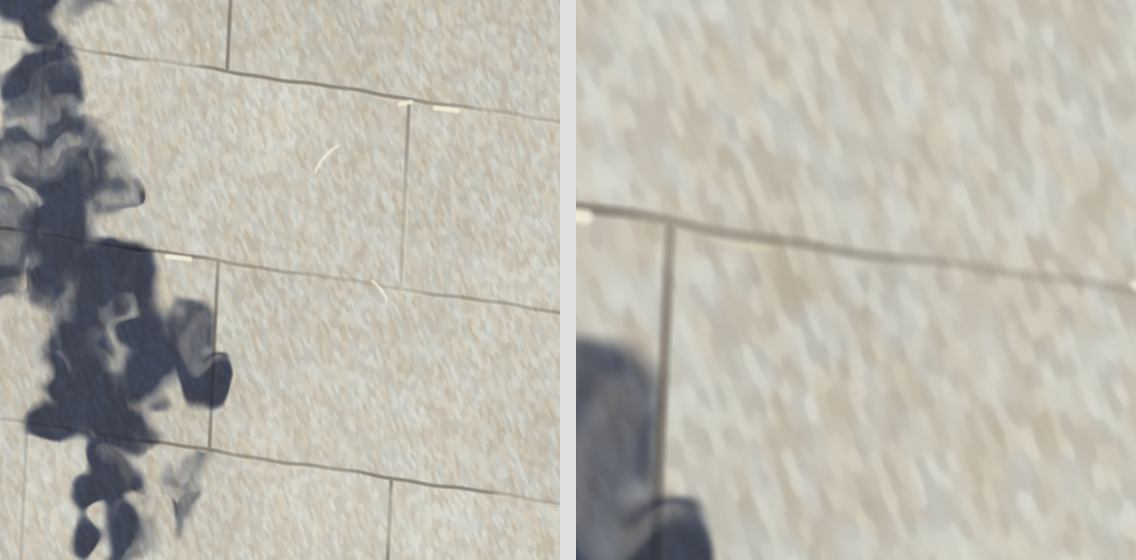
Left: the whole. Right: its middle third, enlarged.
A Shadertoy shader for this texture:

```glsl
// Sunlit stone paving in a tilted running bond, with soft leaf shadow and pale litter.

const vec2 SLAB = vec2(0.655, 0.341);        // slab length and course height
const vec2 SKEW = vec2(0.047, 0.151);        // lean of upright and course joints
const vec2 ORIGIN = vec2(0.084, 0.066);      // first joint crossing, from top left
const float JOINT_WIDTH = 0.0032;
const float EDGE_BLUR = 0.0028;
const vec2 GRAIN_SCALE = vec2(165.0, 70.0);
const float GRAIN_TILT = 0.35;
const float LEAF_SCALE = 15.0;
const float LEAF_WARP = 0.075;

const vec3 STONE_PALE = vec3(0.83, 0.82, 0.77);
const vec3 STONE_DULL = vec3(0.73, 0.71, 0.66);
const vec3 JOINT_COLOUR = vec3(0.50, 0.47, 0.42);
const vec3 SAND_COLOUR = vec3(0.86, 0.82, 0.73);
const vec3 LITTER_COLOUR = vec3(0.96, 0.94, 0.86);
const vec3 SHADE_TINT = vec3(0.33, 0.36, 0.46);

// Leaf clumps: centre, radii
const vec4 CLUMPS[11] = vec4[11](
    vec4(0.08, 0.99, 0.14, 0.06), vec4(0.09, 0.84, 0.065, 0.11),
    vec4(0.08, 0.68, 0.13, 0.13), vec4(0.06, 0.54, 0.14, 0.07),
    vec4(0.20, 0.48, 0.11, 0.08), vec4(0.19, 0.36, 0.15, 0.10),
    vec4(0.355, 0.36, 0.04, 0.09), vec4(0.18, 0.245, 0.13, 0.045),
    vec4(0.205, 0.09, 0.055, 0.14), vec4(0.325, 0.10, 0.05, 0.08),
    vec4(0.20, 0.65, 0.035, 0.04));

// Litter: centre, half length, angle
const vec4 LITTER[5] = vec4[5](
    vec4(0.319, 0.540, 0.020, -0.10), vec4(0.797, 0.805, 0.020, -0.12),
    vec4(0.724, 0.816, 0.010, 0.20), vec4(0.680, 0.483, 0.020, -0.90),
    vec4(0.580, 0.720, 0.030, 0.85));

vec2 hash2(vec2 p) {
    vec3 q = fract(p.xyx * vec3(0.1031, 0.1030, 0.0973));
    q += dot(q, q.yzx + 33.33);
    return fract((q.xx + q.yz) * q.zy);
}

// Smooth cellular noise: random cell values blended by distance to each cell point
float cellNoise(vec2 p) {
    vec2 cell = floor(p), f = p - cell;
    float total = 0.0, weight = 0.0;
    for (int j = -1; j <= 1; j++)
    for (int i = -1; i <= 1; i++) {
        vec2 offset = vec2(i, j);
        vec2 h = hash2(cell + offset + 60.0);
        vec2 d = offset + 0.15 + 0.7 * h - f;
        float w = exp(-5.0 * dot(d, d));
        total += w * fract(h.x * 7.3 + h.y * 13.7);
        weight += w;
    }
    return total / weight;
}

mat2 rotation(float a) {
    return mat2(cos(a), -sin(a), sin(a), cos(a));
}

float band(float d, float halfWidth) {
    float blur = max(EDGE_BLUR, 1.0 / iResolution.y);
    return 1.0 - smoothstep(halfWidth - blur, halfWidth + blur, abs(d));
}

vec3 stone(vec2 p, vec2 slabId) {
    vec2 g = rotation(GRAIN_TILT) * p * GRAIN_SCALE;
    float fine = cellNoise(g) - 0.5;
    float coarse = cellNoise(g * 0.45 + 31.0) - 0.5;
    float mottle = cellNoise(p * 7.0) - 0.5;
    float wear = 0.42 + 0.9 * fine + 0.5 * coarse + 0.35 * mottle;
    wear += 0.25 * (hash2(slabId + 20.0).x - 0.5) - 0.15 * (p.x - 0.5);
    vec3 colour = mix(STONE_PALE, STONE_DULL, wear);
    return colour + 0.035 * coarse * vec3(1.0, 0.0, -1.0);
}

float leafShade(vec2 p) {
    vec2 warp = vec2(cellNoise(p * 19.0), cellNoise(p * 19.0 + 47.0)) - 0.5;
    vec2 q = p + LEAF_WARP * warp;
    float open = 1.0;
    for (int i = 0; i < CLUMPS.length(); i++) {
        float r = length((q - CLUMPS[i].xy) / CLUMPS[i].zw);
        open *= smoothstep(0.65, 1.25, r);
    }
    float leaves = 0.65 * cellNoise(q * LEAF_SCALE) + 0.35 * cellNoise(q * 36.0);
    return smoothstep(0.1, 0.95, (1.0 - open) * (0.15 + 1.35 * leaves));
}

float litterMask(vec2 p) {
    float mask = 0.0;
    for (int i = 0; i < LITTER.length(); i++) {
        vec4 bit = LITTER[i];
        vec2 q = rotation(bit.w) * (p - bit.xy);
        q.y += 7.0 * q.x * q.x * abs(sin(bit.w));
        q.x = max(abs(q.x) - bit.z, 0.0);
        float thickness = mix(0.0045, 0.0015, abs(sin(bit.w)));
        mask = max(mask, band(length(q), thickness));
    }
    return mask;
}

void mainImage(out vec4 fragColor, in vec2 fragCoord) {
    vec2 p = fragCoord / iResolution.xy;

    // Skewed slab coordinates, counted down from the top left
    vec2 t = vec2(p.x, 1.0 - p.y);
    t += vec2(SKEW.x * t.y, -SKEW.y * t.x) - ORIGIN;
    t.y += 0.0015 * sin(p.x * 23.0) + 0.0008 * sin(p.x * 71.0);
    vec2 grid = t / SLAB;
    grid.x += 0.5 * mod(floor(grid.y), 2.0);
    vec2 d = (fract(grid + 0.5) - 0.5) * SLAB;
    vec3 colour = stone(p, floor(grid));

    // Worn joints with sand along one lip
    float wear = mix(0.25, 0.85, smoothstep(0.25, 0.65, cellNoise(p * 8.0 + 13.0)));
    float sand = smoothstep(0.5, 0.8, cellNoise(p * 24.0 + 5.0));
    float lip = max(band(d.x - 0.006, 0.002), band(d.y - 0.006, 0.002));
    colour = mix(colour, SAND_COLOUR, 0.7 * lip * sand);
    colour = mix(colour, JOINT_COLOUR, wear * max(band(d.x, JOINT_WIDTH), band(d.y, JOINT_WIDTH)));

    // Litter, then shade over everything
    colour = mix(colour, LITTER_COLOUR, 0.85 * litterMask(p));
    colour *= mix(vec3(1.0), SHADE_TINT, leafShade(p));
    fragColor = vec4(clamp(colour, 0.0, 1.0), 1.0);
}
```
